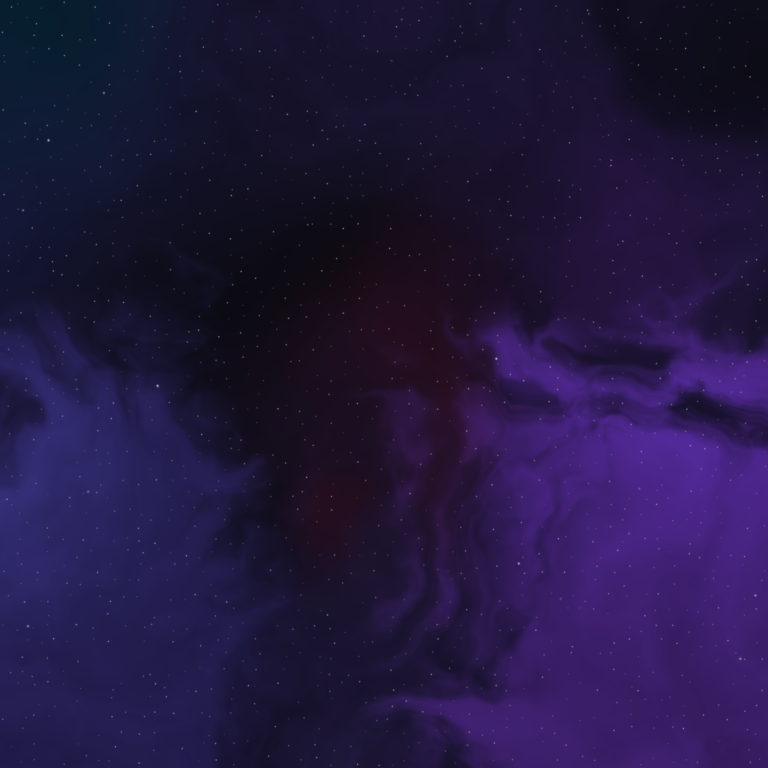
Reproduce this texture procedurally as a Shadertoy shader.

```glsl
// Deep-space nebula: violet and blue clouds around a dark void, dusted with fine stars.

const vec3 NIGHT  = vec3(0.100, 0.078, 0.190);
const vec3 VOID   = vec3(0.035, 0.040, 0.065);
const vec3 TEAL   = vec3(0.010, 0.130, 0.180);
const vec3 NAVY   = vec3(0.075, 0.095, 0.220);
const vec3 PLUM   = vec3(0.165, 0.085, 0.285);
const vec3 EMBER  = vec3(0.180, 0.045, 0.090);
const vec3 INDIGO = vec3(0.125, 0.105, 0.285);
const vec3 BLUE   = vec3(0.195, 0.175, 0.450);
const vec3 PURPLE = vec3(0.225, 0.115, 0.400);
const vec3 VIOLET = vec3(0.335, 0.165, 0.620);
const vec3 STAR   = vec3(0.820, 0.800, 0.860);

vec2 hash2(vec2 p) {
    vec3 q = fract(p.xyx * vec3(0.1031, 0.1030, 0.0973));
    q += dot(q, q.yzx + 33.33);
    return fract((q.xx + q.yz) * q.zy);
}

float cornerSlope(vec2 cell, vec2 offset) {
    float angle = 6.2832 * hash2(cell).x;
    return dot(vec2(cos(angle), sin(angle)), offset);
}

float gradientNoise(vec2 p) {
    vec2 i = floor(p), f = fract(p);
    vec2 u = f * f * f * (f * (f * 6.0 - 15.0) + 10.0);
    vec2 e = vec2(1.0, 0.0);
    float low  = mix(cornerSlope(i, f), cornerSlope(i + e.xy, f - e.xy), u.x);
    float high = mix(cornerSlope(i + e.yx, f - e.yx), cornerSlope(i + e.xx, f - e.xx), u.x);
    return mix(low, high, u.y);
}

float fbm(vec2 p, float gain) {
    float sum = 0.0, amp = 1.0;
    for (int i = 0; i < 5; i++) {
        sum += amp * gradientNoise(p);
        p = mat2(1.6, 1.2, -1.2, 1.6) * p + 7.3;
        amp *= gain;
    }
    return sum;
}

vec2 fbm2(vec2 p, float gain) {
    return vec2(fbm(p + 11.0, gain), fbm(p + 47.0, gain));
}

// Soft elliptical patch of weight 1 at its centre
float glow(vec2 p, vec2 centre, vec2 radius) {
    vec2 d = (p - centre) / radius;
    return exp(-dot(d, d));
}

float softMin(float a, float b, float k) {
    float h = clamp(0.5 + 0.5 * (b - a) / k, 0.0, 1.0);
    return mix(b, a, h) - k * h * (1.0 - h);
}

// One star at most per grid cell; size is the star radius in canvas units
float stars(vec2 p, float cells, float chance, float size) {
    vec2 cell = floor(p * cells);
    vec2 pick = hash2(cell + 91.0);
    vec2 spot = 0.15 + 0.7 * hash2(cell + 17.0);
    float d = length(fract(p * cells) - spot) / (cells * size);
    return step(pick.x, chance) * mix(0.2, 1.0, pick.y * pick.y) * exp(-d * d);
}

vec3 nebula(vec2 p) {
    // Curled coordinates shape the wisps; q only bends the broad patches
    vec2 curl = fbm2(p * 3.0, 0.45);
    vec2 q = p + 0.10 * curl;
    float wisp = fbm(p * 4.0 + 1.5 * curl, 0.5);

    // Faint background patches
    vec3 col = NIGHT * (1.0 + 0.35 * wisp);
    col = mix(col, NAVY, 0.8 * glow(q, vec2(0.04, 0.78), vec2(0.20, 0.28)));
    col = mix(col, TEAL, 0.75 * glow(q, vec2(0.00, 1.00), vec2(0.20, 0.16)));
    col = mix(col, VOID, 0.85 * glow(q, vec2(1.00, 0.93), vec2(0.26, 0.20)));
    col = mix(col, PLUM, 0.85 * glow(q, vec2(0.79, 0.70), vec2(0.19, 0.15)) * (1.0 + 0.5 * wisp));
    col = mix(col, VOID, 0.95 * glow(q, vec2(0.40, 0.63), vec2(0.25, 0.17)));
    col = mix(col, VOID, 0.70 * glow(q, vec2(0.32, 0.45), vec2(0.13, 0.20)));
    col = mix(col, EMBER, 0.50 * glow(q, vec2(0.54, 0.52), vec2(0.14, 0.17)));

    // Blue cloud on the lower left
    float leftEdge = softMin(0.57 - p.y, 0.38 - p.x - 0.55 * max(p.y - 0.28, 0.0), 0.08);
    float leftMask = smoothstep(-0.05, 0.12, leftEdge + 0.15 * wisp);
    vec3 leftTone = mix(INDIGO, BLUE, glow(q, vec2(0.02, 0.36), vec2(0.22, 0.17)));
    col = mix(col, leftTone * (1.0 + 0.25 * wisp), 0.92 * leftMask);

    // Violet cloud on the right
    float rightEdge = softMin(p.x - 0.59, 0.55 - p.y, 0.06);
    float rightMask = smoothstep(-0.06, 0.13, rightEdge + 0.20 * wisp);
    vec3 rightTone = mix(PURPLE, VIOLET, glow(q, vec2(0.89, 0.42), vec2(0.26, 0.17)));
    col = mix(col, rightTone * (1.0 + 0.18 * wisp), 0.95 * rightMask);

    // Dark eddies and lit curls along the inner rim
    float rim = glow(p, vec2(0.66, 0.44), vec2(0.11, 0.15));
    float eddy = smoothstep(0.02, 0.28, fbm(p * 9.0 + 1.2 * curl, 0.45));
    col = mix(col, NIGHT * 0.9, 0.75 * eddy * rim);
    float crest = smoothstep(0.0, 0.35, fbm(p * 8.0 + 1.5 * curl + 31.0, 0.45));
    col = mix(col, VIOLET, 0.6 * crest * glow(p, vec2(0.69, 0.55), vec2(0.07, 0.04)));

    // Red haze over the centre
    col = mix(col, EMBER, 0.55 * glow(q, vec2(0.41, 0.33), vec2(0.05, 0.06)));
    return mix(col, EMBER * 1.1, 0.35 * glow(q, vec2(0.56, 0.42), vec2(0.06, 0.12)));
}

void mainImage(out vec4 fragColor, in vec2 fragCoord) {
    vec2 p = fragCoord / iResolution.y;
    vec3 col = nebula(p);
    float dust = 0.50 * stars(p, 52.0, 0.6, 0.0011);
    float bright = 0.9 * stars(p + 0.37, 13.0, 0.12, 0.0015);
    col += (STAR - col) * min(dust + bright, 1.0);
    fragColor = vec4(col, 1.0);
}
```
